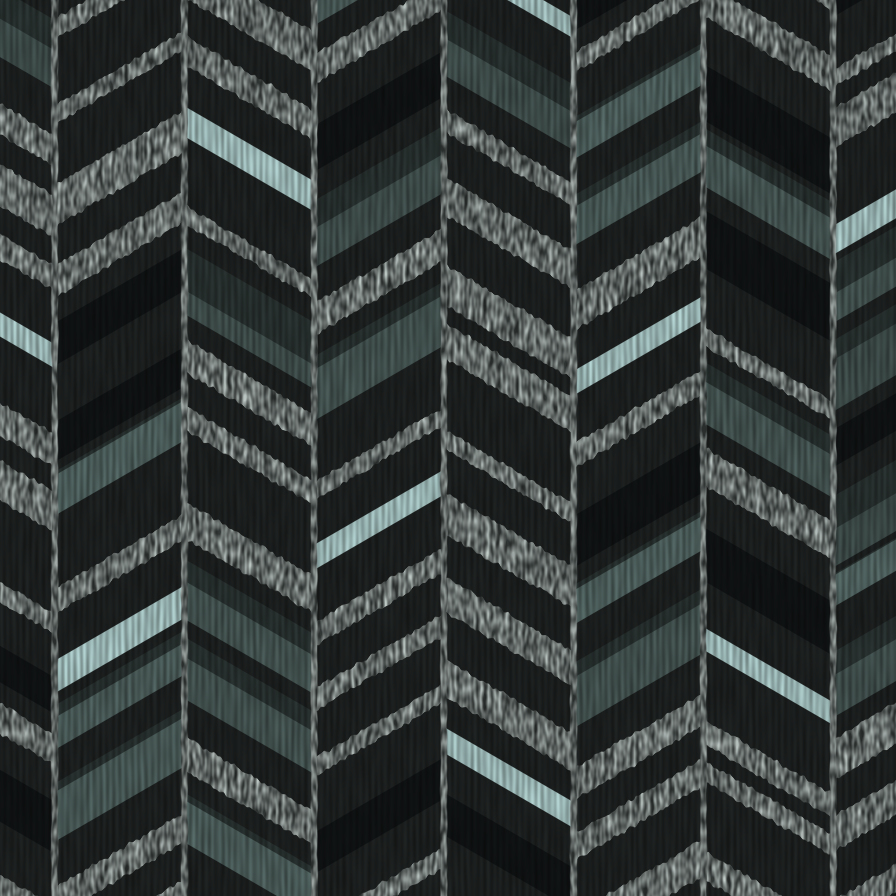
A WebGL 1 fragment shader for this pattern:

```glsl
precision highp float;

// Dark chevron weave: upright columns whose slanted bands mirror at each seam.
// Each column is cut into slots; hashes choose a band's kind, width and place.
// Stretched gradient noise gives the silver flecks and the woven thread grain.

uniform vec2 u_resolution;

const float COLUMN_WIDTH = 0.1448;
const float FIRST_SEAM = 0.061;
const float SLOPE = 0.58;
const float SLOTS = 11.5;       // band slots per canvas height
const float SEAM_HALF = 0.0036;
const float THREADS = 140.0;    // pinstripes per canvas width

const vec3 GROUND = vec3(0.100, 0.112, 0.110);
const vec3 BLACK = vec3(0.055, 0.065, 0.068);
const vec3 DIM = vec3(0.140, 0.172, 0.166);
const vec3 TEAL = vec3(0.255, 0.315, 0.305);
const vec3 PALE = vec3(0.570, 0.675, 0.670);
const vec3 SILVER_LOW = vec3(0.165, 0.185, 0.180);
const vec3 SILVER_HIGH = vec3(0.630, 0.665, 0.655);

float hash(vec2 p) {
  p = fract(p * vec2(0.1031, 0.1137) + 0.37);
  p += dot(p, p.yx + 33.33);
  return fract((p.x + p.y) * p.x * 17.31);
}

vec2 gradient(vec2 cell) {
  float angle = 6.2832 * hash(cell);
  return vec2(cos(angle), sin(angle));
}

float gradientNoise(vec2 p) {
  vec2 i = floor(p);
  vec2 f = p - i;
  vec2 w = f * f * f * (f * (f * 6.0 - 15.0) + 10.0);
  vec2 e = vec2(1.0, 0.0);
  float a = dot(gradient(i), f);
  float b = dot(gradient(i + e), f - e);
  float c = dot(gradient(i + e.yx), f - e.yx);
  float d = dot(gradient(i + e.xx), f - e.xx);
  return mix(mix(a, b, w.x), mix(c, d, w.x), w.y);
}

// Soft coverage of the interval from lo to hi
float band(float x, float lo, float hi, float blur) {
  return smoothstep(lo - blur, lo + blur, x)
       * (1.0 - smoothstep(hi - blur, hi + blur, x));
}

// Flecked metal made of short upright streaks
vec3 silver(vec2 uv) {
  float fleck = gradientNoise(uv * vec2(245.0, 80.0));
  float streak = gradientNoise(uv * vec2(130.0, 26.0) + 40.0);
  float shine = clamp(0.47 + 0.85 * fleck + 0.45 * streak, 0.0, 1.0);
  return mix(SILVER_LOW, SILVER_HIGH, shine);
}

// Brightness factor of the upright threads
float threadGrain(vec2 uv) {
  float wander = gradientNoise(uv * vec2(60.0, 7.0));
  float stripe = sin(6.2832 * uv.x * THREADS + 1.5 * wander);
  float fibre = gradientNoise(uv * vec2(210.0, 24.0) + 90.0);
  return 1.0 + 0.12 * stripe + 0.24 * fibre;
}

// Colour of one column at slot coordinate s
vec3 columnColor(vec2 uv, float column, float s, float blur) {
  float slot = floor(s);
  float t = s - slot;
  vec2 id = vec2(column * 7.0 + 61.0, slot * 3.0 + 19.0);
  float kind = hash(id);
  float size = hash(id + 11.3);
  float place = hash(id + 27.9);
  bool isPale = mod(slot - 6.0 * column - 3.0, 10.0) < 0.5;

  float thick = mix(0.23, 0.54, size);
  vec3 ink = TEAL * mix(0.85, 1.12, place);
  float ragged = 0.0;
  if (isPale) {
    thick = mix(0.25, 0.42, size);
    ink = PALE;
  } else if (kind < 0.66) {
    ink = silver(uv);
    ragged = 0.05 * gradientNoise(uv * vec2(170.0, 60.0) + 13.0);
  } else if (kind < 0.88) {
    thick = mix(0.30, 0.66, size);
  } else {
    thick = mix(0.45, 0.75, size);
    ink = BLACK;
  }

  float lo = 0.05 + place * (0.90 - thick);
  vec3 color = GROUND;
  // Teal bands carry a dim strip up to the end of their slot
  if (!isPale && kind >= 0.66 && kind < 0.88) {
    color = mix(color, DIM, band(t, lo, 0.96, blur));
  }
  return mix(color, ink, band(t + ragged, lo, lo + thick, blur));
}

void main() {
  vec2 uv = gl_FragCoord.xy / u_resolution.y;
  float pixel = 1.0 / u_resolution.y;

  // Mirrored slant: even columns rise to the right, odd ones fall
  float x = (uv.x - FIRST_SEAM) / COLUMN_WIDTH;
  float column = floor(x);
  float across = x - column - 0.5;
  float direction = 1.0 - 2.0 * mod(column, 2.0);
  float level = uv.y - direction * SLOPE * across * COLUMN_WIDTH;
  float s = level * SLOTS + 0.6 * hash(vec2(column + 31.0, 5.0));

  vec3 color = columnColor(uv, column, s, pixel * SLOTS * 0.8);
  color *= threadGrain(uv);

  // Thin silver seams with slightly uneven edges
  float seam = (0.5 - abs(across)) * COLUMN_WIDTH;
  seam += 0.0016 * gradientNoise(uv * vec2(40.0, 55.0) + 7.0);
  float cover = 1.0 - smoothstep(SEAM_HALF - pixel, SEAM_HALF + pixel, seam);
  color = mix(color, silver(uv + 0.31), cover);

  gl_FragColor = vec4(color, 1.0);
}
```
